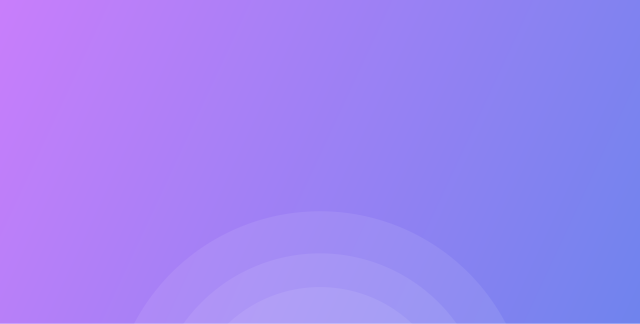
Write a WebGL 1 fragment shader that draws this background.

```glsl
precision highp float;
// A slanted pink-violet to blue gradient with three concentric pale discs
// rising from below the lower edge, which carries a faint hairline. The
// gradient is a projection onto a tilted axis; each disc adds a veil of white.

#define START_COLOR vec3(0.786, 0.493, 0.984)
#define END_COLOR vec3(0.436, 0.515, 0.930)
#define AXIS_ANGLE 0.436
#define DISC_CENTER_Y -0.300
#define DISC_RADII vec3(0.648, 0.518, 0.414)
#define VEIL_ALPHA 0.083
#define HAIRLINE_HEIGHT 0.0008

uniform vec2 u_resolution;

// Runs from 0 at the upper left corner to 1 at the lower right corner.
float slantedRamp(vec2 p, float aspect) {
  vec2 axis = vec2(cos(AXIS_ANGLE), sin(AXIS_ANGLE));
  float span = dot(vec2(aspect, 1.0), axis);
  return clamp(dot(vec2(p.x, 1.0 - p.y), axis) / span, 0.0, 1.0);
}

// Coverage of the region below a limit, with an edge one pixel wide.
float coverageBelow(float value, float limit, float pixel) {
  return clamp((limit - value) / pixel + 0.5, 0.0, 1.0);
}

void main() {
  // Coordinates in canvas heights
  float pixel = 1.0 / u_resolution.y;
  float aspect = u_resolution.x * pixel;
  vec2 p = gl_FragCoord.xy * pixel;

  // Background gradient
  vec3 color = mix(START_COLOR, END_COLOR, slantedRamp(p, aspect));

  // Stacked translucent discs
  float centerDistance = distance(p, vec2(0.5 * aspect, DISC_CENTER_Y));
  for (int i = 0; i < 3; i++) {
    float coverage = coverageBelow(centerDistance, DISC_RADII[i], pixel);
    color = mix(color, vec3(1.0), VEIL_ALPHA * coverage);
  }

  // Faint white hairline along the lower edge
  color = mix(color, vec3(1.0), coverageBelow(p.y, HAIRLINE_HEIGHT, pixel));

  gl_FragColor = vec4(color, 1.0);
}
```
